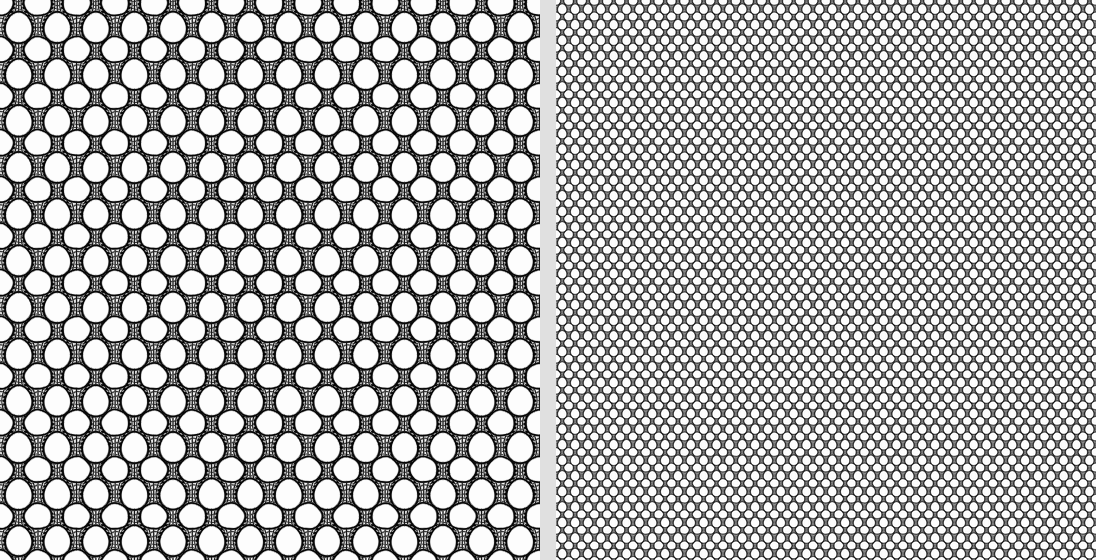
Left: one tile. Right: repeated 3 by 3.
Give the GLSL for this pattern, as a WebGL 1 fragment shader.

```glsl
precision highp float;
// Black lace net: staggered egg-shaped and round holes between wavy beaded cords and fine mesh.

uniform vec2 u_resolution;

#define REPEATS vec2(14.0, 12.0)
#define EGG_CENTER vec2(0.485, 0.412)
#define ROUND_OFFSET vec2(0.5, -0.475)
#define EGG_RADII vec2(0.325, 0.372)
#define ROUND_RADII vec2(0.333, 0.305)
#define CELL_ASPECT 1.209
#define CORD_HALF_WIDTH 0.05
#define RIM_HALF_WIDTH 0.028
#define THREAD_HALF_WIDTH 0.017
#define WEFT_COUNT 12.0
#define INK vec3(0.025)
#define PAPER vec3(0.992)

const float TAU = 6.2831853;

float hash(vec2 p) {
  vec3 q = fract(p.xyx * vec3(0.1031, 0.1030, 0.0973));
  q += dot(q, q.yzx + 33.33);
  return fract((q.x + q.y) * q.z);
}

// Coverage of a soft stroke at distance d from its center line.
float stroke(float d, float halfWidth, float soft) {
  return 1.0 - smoothstep(halfWidth - soft, halfWidth + soft, abs(d));
}

// Offset from the nearest hole center, in units of the cell width.
vec2 localOffset(vec2 cell) {
  return (fract(cell + 0.5) - 0.5) * vec2(1.0, CELL_ASPECT);
}

// Cell number that wraps at the canvas edges.
vec2 wrappedId(vec2 cell) {
  return mod(floor(cell + 0.5), REPEATS);
}

// Egg with its narrow end upward.
float eggDistance(vec2 cell) {
  vec2 q = localOffset(cell) / EGG_RADII;
  q.x /= 1.0 - 0.11 * clamp(q.y, -1.0, 1.5);
  float size = 1.0 + 0.03 * (hash(wrappedId(cell)) - 0.5);
  return (length(q) - size) * EGG_RADII.x;
}

// Uneven circle, mirrored in every other column.
float roundDistance(vec2 cell) {
  vec2 id = wrappedId(cell);
  vec2 q = localOffset(cell) / ROUND_RADII;
  q.x *= mod(id.x, 2.0) * 2.0 - 1.0;
  float angle = atan(q.y, q.x + 0.0001);
  float size = 1.0 + 0.025 * cos(5.0 * angle - 0.6) + 0.02 * cos(3.0 * angle + 1.0);
  size += 0.035 * (hash(id + 51.0) - 0.5);
  return (length(q) - size) * ROUND_RADII.y;
}

void main() {
  vec2 cell = gl_FragCoord.xy / u_resolution * REPEATS - EGG_CENTER;
  float soft = 0.85 * REPEATS.x / u_resolution.x;

  float hole = min(eggDistance(cell), roundDistance(cell - ROUND_OFFSET));

  // Two mirrored cords swing around the eggs and pinch beside the round holes.
  vec2 p = localOffset(cell);
  float u = abs(p.x);
  float swing = cos(TAU * cell.y);
  float cordX = 0.25 + 0.12 * swing;
  float slope = 0.12 * TAU / CELL_ASPECT * sin(TAU * cell.y);
  float side = (u - cordX) / sqrt(1.0 + slope * slope);
  float cord = stroke(side, CORD_HALF_WIDTH, soft);

  // Small open stitches along the mesh side of each cord.
  float beadY = (fract(cell.y * WEFT_COUNT) - 0.5) / WEFT_COUNT * CELL_ASPECT;
  float bead = stroke(length(vec2(side - 0.036 * swing, beadY)), 0.021, soft);

  // Mesh: warp threads follow the cords, weft threads sag between them.
  float gap = side > 0.0 ? 0.5 - cordX : cordX;
  float warpPhase = 2.0 * abs(u - cordX) / gap;
  float warpD = abs(fract(warpPhase + 0.5) - 0.5) * gap / 2.0;
  float sag = 0.7 * cos(TAU * p.x) + 0.2 * cos(2.0 * TAU * (p.x + cell.y));
  float weftD = (fract(cell.y * WEFT_COUNT + sag) - 0.5) / WEFT_COUNT * CELL_ASPECT;
  float warp = stroke(warpD, THREAD_HALF_WIDTH, soft);
  float weft = stroke(weftD, THREAD_HALF_WIDTH, soft);
  float mesh = max(warp, weft * 0.85);

  // Layer the mesh, cords and hole rims, then cut out the holes.
  float ink = max(mesh, cord) * (1.0 - 0.8 * bead);
  ink = max(ink, stroke(hole - RIM_HALF_WIDTH, RIM_HALF_WIDTH, soft));
  ink *= smoothstep(-soft, soft, hole);

  gl_FragColor = vec4(mix(PAPER, INK, ink), 1.0);
}
```
